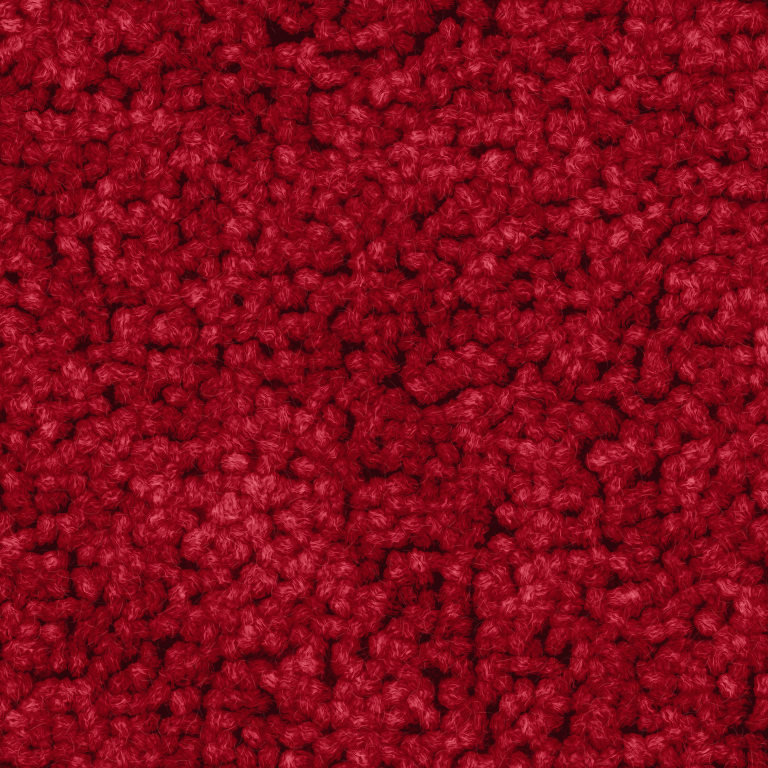
Give the GLSL for this texture, as a Shadertoy shader.

```glsl
// Deep red cut-pile carpet: jittered elliptical tufts are blended by height,
// each streaked with fine fibres in its own direction, with small dark gaps
// between them and a thin fuzz of short pale stray hairs on top.

#define TUFTS 42.0          // tufts across the canvas
#define TUFT_LENGTH 0.88    // half length in tuft cells
#define TUFT_WIDTH 0.66     // half width in tuft cells
#define FIBRE_CONTRAST 0.38
#define RELIEF 0.44         // shading from tuft height
#define PATCHINESS 0.17     // broad light and dark areas
#define GAP_LEVEL 0.06      // height of the dark floor
#define HAIRS 46.0          // stray hairs across, per layer
#define HAIR_WIDTH 0.0007   // half width in canvas units
#define HAIR_STRENGTH 0.36

const float TAU = 6.2831853;
const float BLEND = 13.0;

vec2 hash2(vec2 p) {
    vec3 q = fract(p.xyx * vec3(0.1031, 0.1030, 0.0973));
    q += dot(q, q.yzx + 33.33);
    return fract((q.xx + q.yz) * q.zy);
}

float gradientDot(vec2 corner, vec2 offset) {
    float angle = TAU * hash2(corner).x;
    return dot(vec2(cos(angle), sin(angle)), offset);
}

// Gradient noise, roughly -0.7 to 0.7
float noise(vec2 p) {
    vec2 i = floor(p), f = fract(p);
    vec2 u = f * f * f * (f * (f * 6.0 - 15.0) + 10.0);
    vec2 e = vec2(0.0, 1.0);
    return mix(mix(gradientDot(i, f), gradientDot(i + e.yx, f - e.yx), u.x),
               mix(gradientDot(i + e, f - e), gradientDot(i + 1.0, f - 1.0), u.x), u.y);
}

mat2 rotation(float angle) {
    float c = cos(angle), s = sin(angle);
    return mat2(c, -s, s, c);
}

// Shade of the pile, 0 in the gaps to 1 on the brightest fibres
float pileShade(vec2 uv) {
    vec2 p = uv * TUFTS + 17.0;
    p += 0.16 * vec2(noise(p * 2.3), noise(p * 2.3 + 41.0));
    p += 0.07 * vec2(noise(p * 6.5 + 13.0), noise(p * 6.5 + 77.0));
    vec2 home = floor(p);

    // The gap competes with the tufts as a low, dark floor
    float total = exp(BLEND * GAP_LEVEL);
    float sum = 0.04 * total;
    for (int y = -1; y <= 1; y++)
    for (int x = -1; x <= 1; x++) {
        vec2 cell = home + vec2(x, y);
        vec2 place = hash2(cell);
        vec2 trait = hash2(cell + 71.3);
        vec2 away = p - cell - 0.5 - 0.84 * (place - 0.5);
        vec2 local = rotation(TAU * trait.x) * away;
        vec2 q = local / vec2(TUFT_LENGTH, TUFT_WIDTH);
        float height = (1.0 - dot(q, q)) * (0.70 + 0.6 * trait.y);

        // Fibres fan out and bend along the tuft
        float bend = local.y * (1.0 - 0.45 * local.x) + 0.25 * local.x * local.x;
        vec2 strand = vec2(local.x * 1.9, bend * 6.2) + place * 60.0;
        float fibre = 0.8 * noise(strand) + 0.75 * noise(strand * 1.9 + 9.0);

        float shade = 0.43 + RELIEF * (height - 0.64)
                    + 0.22 * (place.x - 0.5)
                    + 0.17 * dot(away, vec2(-0.35, 0.94))
                    + FIBRE_CONTRAST * fibre * (0.5 + 0.7 * height);
        float weight = exp(BLEND * height);
        sum += weight * shade;
        total += weight;
    }
    float patches = noise(uv * 4.5 + 3.0) + 0.6 * noise(uv * 11.0 + 8.0);
    float fuzz = noise(uv * TUFTS * 5.0 + 29.0);
    return sum / total + PATCHINESS * patches + 0.12 * fuzz;
}

// Coverage of one layer of short curved hairs
float strayHairs(vec2 uv, float layer, float pixel) {
    vec2 p = uv * HAIRS + layer * 37.7;
    vec2 home = floor(p);
    float width = max(HAIR_WIDTH, 0.6 * pixel) * HAIRS;
    float thinning = HAIR_WIDTH * HAIRS / width;
    float cover = 0.0;
    for (int y = -1; y <= 1; y++)
    for (int x = -1; x <= 1; x++) {
        vec2 cell = home + vec2(x, y);
        vec2 place = hash2(cell + 5.1);
        vec2 trait = hash2(cell + 93.7);
        vec2 local = rotation(TAU * trait.x) * (p - cell - place);
        float span = 0.2 + 0.55 * trait.y * trait.y;
        float curve = (place.x - 0.5) * 1.5 * local.x * local.x;
        float line = 1.0 - smoothstep(0.3 * width, 1.7 * width, abs(local.y - curve));
        float ends = 1.0 - smoothstep(0.4 * span, span, abs(local.x));
        cover = max(cover, line * ends * (0.4 + 0.6 * place.y));
    }
    return cover * thinning;
}

float rise(float from, float to, float t) {
    return clamp((t - from) / (to - from), 0.0, 1.0);
}

vec3 pileColour(float t) {
    vec3 colour = mix(vec3(0.18, 0.02, 0.04), vec3(0.41, 0.015, 0.06), rise(0.02, 0.22, t));
    colour = mix(colour, vec3(0.51, 0.015, 0.07), rise(0.22, 0.42, t));
    colour = mix(colour, vec3(0.60, 0.04, 0.12), rise(0.42, 0.58, t));
    colour = mix(colour, vec3(0.74, 0.17, 0.25), rise(0.58, 0.77, t));
    return mix(colour, vec3(0.87, 0.36, 0.42), rise(0.77, 1.05, t));
}

void mainImage(out vec4 fragColor, in vec2 fragCoord) {
    vec2 uv = fragCoord / iResolution.y;
    float pixel = 1.0 / iResolution.y;
    float shade = pileShade(uv);
    float hair = max(strayHairs(uv, 1.0, pixel), strayHairs(uv, 2.0, pixel));

    // Hairs sunk in the gaps catch less light
    float lit = 0.45 + 0.55 * smoothstep(0.0, 0.5, shade);
    vec3 colour = mix(pileColour(shade), vec3(0.84, 0.38, 0.42), HAIR_STRENGTH * lit * hair);
    fragColor = vec4(colour, 1.0);
}
```
